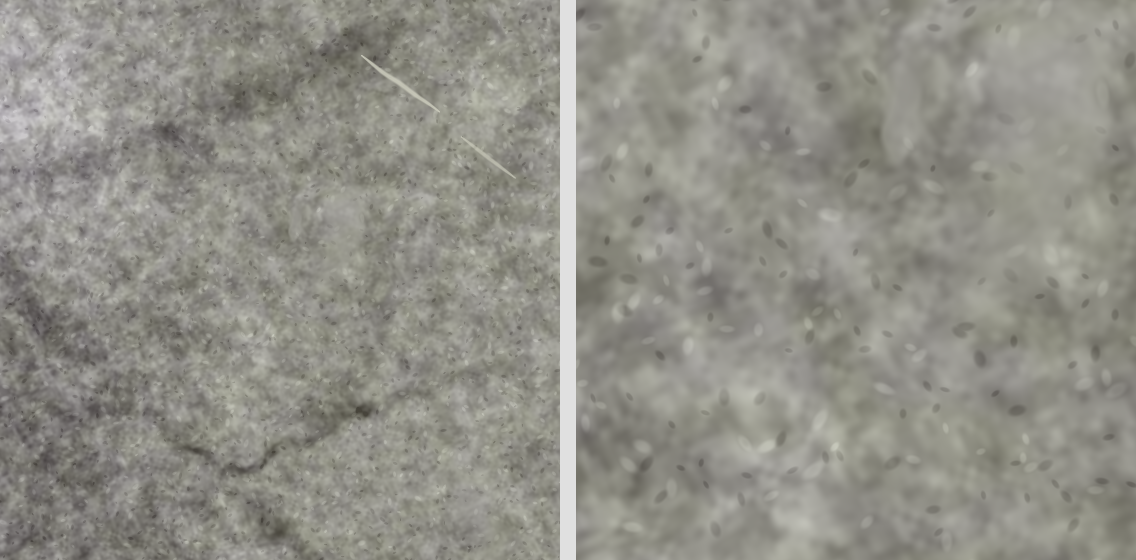
Left, the full canvas; right, a detail of the centre.
Reproduce this texture procedurally as a WebGL 1 fragment shader.

```glsl
precision highp float;
// Weathered grey stone: mottled mineral grain, dark seams, pale patches and a scratch.
uniform vec2 u_resolution;

const vec3 DARK_STONE = vec3(0.38, 0.37, 0.34);
const vec3 PALE_STONE = vec3(0.67, 0.67, 0.63);
const vec3 COOL_TINT = vec3(0.004, -0.002, 0.022);
const vec3 SCRATCH_COLOR = vec3(0.80, 0.80, 0.74);

float hash(vec2 p) {
  vec3 q = fract(p.xyx * 0.1031);
  q += dot(q, q.yzx + 33.33);
  return fract((q.x + q.y) * q.z);
}

mat2 rotation(float angle) {
  float c = cos(angle), s = sin(angle);
  return mat2(c, s, -s, c);
}

// Value noise centred on zero.
float noise(vec2 p) {
  vec2 cell = floor(p), f = fract(p);
  f = f * f * (3.0 - 2.0 * f);
  float low = mix(hash(cell), hash(cell + vec2(1.0, 0.0)), f.x);
  float high = mix(hash(cell + vec2(0.0, 1.0)), hash(cell + 1.0), f.x);
  return mix(low, high, f.y) - 0.5;
}

// Octaves turned against each other, so the lattice stays hidden.
float mottle(vec2 p, float scale, float seed) {
  float sum = 0.0, weight = 0.6;
  for (int i = 0; i < 3; i++) {
    p = rotation(0.9) * p;
    sum += weight * noise(p * scale + seed);
    scale *= 1.9;
    weight *= 0.85;
    seed += 17.3;
  }
  return sum;
}

// Scattered, randomly turned oval chips; density is the share of filled cells.
float flecks(vec2 p, float scale, float density, float seed) {
  vec2 q = p * scale + seed, cell = floor(q);
  float cover = 0.0;
  for (int y = -1; y <= 1; y++) {
    for (int x = -1; x <= 1; x++) {
      vec2 id = cell + vec2(float(x), float(y));
      vec2 center = id + vec2(hash(id + 3.7), hash(id + 41.2));
      vec2 d = rotation(6.283 * hash(id + 9.1)) * (q - center);
      float radius = mix(0.18, 0.42, hash(id + 27.5));
      float inside = 1.0 - smoothstep(0.45, 1.1, length(d * vec2(1.0, 1.8)) / radius);
      cover = max(cover, inside * step(hash(id + 63.4), density));
    }
  }
  return cover;
}

// Distance to a segment (x) and position along it (y).
vec2 segment(vec2 p, vec2 a, vec2 b) {
  vec2 axis = b - a;
  float along = clamp(dot(p - a, axis) / dot(axis, axis), 0.0, 1.0);
  return vec2(length(p - a - axis * along), along);
}

float seam(vec2 p, vec2 a, vec2 b, float width) {
  float d = segment(p, a, b).x / width;
  return exp(-d * d);
}

float patchMask(vec2 p, vec2 center, vec2 radius, float angle) {
  vec2 d = rotation(angle) * (p - center) / radius;
  return 1.0 - smoothstep(0.7, 1.15, length(d));
}

float scratch(vec2 p, vec2 a, vec2 b, float width) {
  vec2 s = segment(p, a, b);
  float taper = width * (0.35 + 2.6 * s.y * (1.0 - s.y));
  return 1.0 - smoothstep(taper * 0.3, taper * 1.3, s.x);
}

void main() {
  vec2 p = gl_FragCoord.xy / u_resolution;
  vec2 wobble = vec2(noise(p * 22.0 + 5.0), noise(p * 22.0 + 71.0));
  vec2 rough = p + 0.028 * wobble
    + 0.012 * vec2(noise(p * 75.0 + 13.0), noise(p * 75.0 + 37.0));
  vec2 grainPoint = p + 0.008 * wobble;

  // Mineral grain from broad clouds down to small chips.
  float tone = 0.59 + 0.22 * noise(p * 7.0 + 2.0) + 0.30 * noise(rough * 19.0);
  float calm = smoothstep(0.2, 0.8, p.x + 0.3 * p.y);
  tone += mix(0.92, 0.68, calm) * mottle(grainPoint, 46.0, 8.0);
  tone += 0.26 * flecks(grainPoint, 48.0, 0.30, 11.0);
  tone -= 0.30 * flecks(grainPoint, 62.0, 0.28, 90.0);

  // Broad light and shade.
  float glow = exp(-dot(p - vec2(0.0, 0.8), p - vec2(0.0, 0.8)) * 28.0);
  tone += 0.42 * glow + 0.06 * calm;
  tone -= 0.30 * (1.0 - smoothstep(-0.1, 0.12, p.x + p.y - 0.42 + 0.2 * wobble.x));

  // Dark seams.
  tone -= 0.42 * seam(rough, vec2(0.0, 0.66), vec2(0.31, 0.76), 0.026);
  tone -= 0.36 * seam(rough, vec2(0.31, 0.77), vec2(0.68, 0.93), 0.038);
  tone -= 0.50 * seam(rough, vec2(0.42, 0.16), vec2(0.65, 0.275), 0.011);
  tone -= 0.30 * seam(rough, vec2(0.65, 0.275), vec2(0.91, 0.345), 0.018);
  tone -= 0.32 * seam(rough, vec2(0.0, 0.52), vec2(0.22, 0.29), 0.035);
  tone -= 0.48 * seam(rough, vec2(0.27, 0.25), vec2(0.56, 0.0), 0.020);

  // Smooth pale patches.
  float pale = patchMask(rough, vec2(0.61, 0.59), vec2(0.03, 0.105), 0.25);
  pale = max(pale, patchMask(rough, vec2(0.53, 0.605), vec2(0.018, 0.030), 0.4));
  pale = max(pale, 0.7 * patchMask(rough, vec2(0.85, 0.10), vec2(0.035, 0.11), -0.4));
  tone = mix(tone, 0.85 + 0.25 * (tone - 0.6), 0.72 * pale);

  vec3 color = mix(DARK_STONE, PALE_STONE, clamp(tone, -0.35, 1.4));
  float coolness = 0.8 * (1.0 - smoothstep(0.0, 0.6, p.x)) + 1.6 * noise(rough * 34.0 + 50.0);
  color += COOL_TINT * (coolness + glow);

  // Broken white scratch.
  vec2 bent = p + 0.004 * wobble;
  float mark = scratch(bent, vec2(0.645, 0.90), vec2(0.785, 0.80), 0.0048);
  mark = max(mark, 0.8 * scratch(bent, vec2(0.825, 0.755), vec2(0.92, 0.682), 0.0042));
  color = mix(color, SCRATCH_COLOR, 0.85 * mark);
  gl_FragColor = vec4(color, 1.0);
}
```
